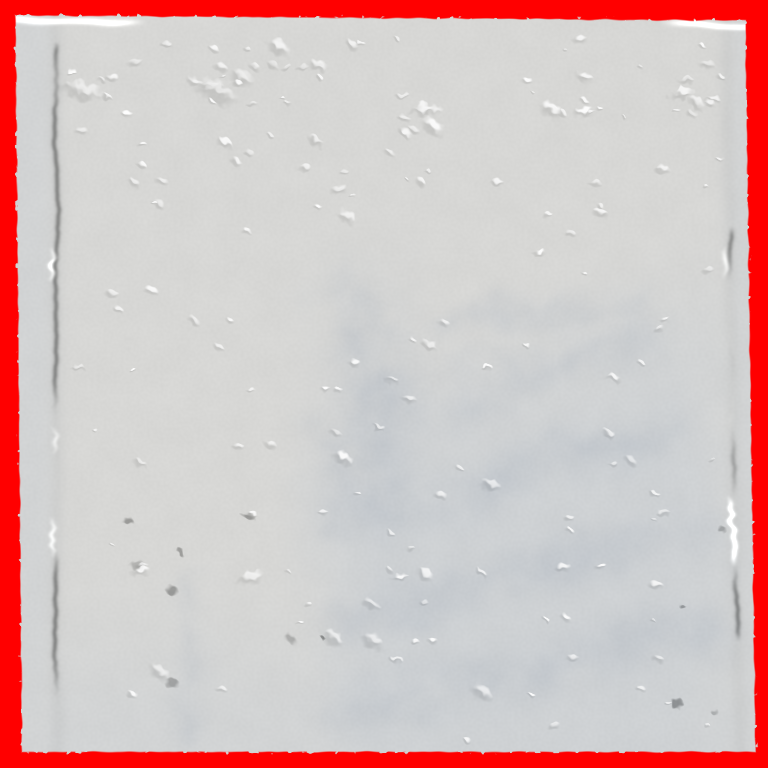
Give the GLSL for this texture, as a Shadertoy shader.

```glsl
// A pale, glossy plastic panel in a flat red surround. Soft blue-grey stains
// come from warped line segments; shiny chips are scattered ellipses in grids,
// and two worn vertical grooves run along the sides.

const vec3 RED = vec3(1.0, 0.0, 0.0);
const vec3 WARM_GREY = vec3(0.843, 0.843, 0.835);
const vec3 COOL_GREY = vec3(0.800, 0.815, 0.828);
const vec3 STAIN_BLUE = vec3(0.725, 0.750, 0.780);

float hash(vec2 p) {
    vec3 q = fract(vec3(p.xyx) * 0.1031);
    q += dot(q, q.yzx + 33.33);
    return fract((q.x + q.y) * q.z);
}

float cornerSlope(vec2 cell, vec2 offset) {
    float angle = 6.2832 * hash(cell);
    return dot(vec2(cos(angle), sin(angle)), offset);
}

// Gradient noise, roughly -0.7 to 0.7
float noise(vec2 p) {
    vec2 i = floor(p), f = fract(p);
    vec2 u = f * f * f * (f * (f * 6.0 - 15.0) + 10.0);
    vec2 e = vec2(1.0, 0.0);
    return mix(mix(cornerSlope(i, f), cornerSlope(i + e, f - e), u.x),
               mix(cornerSlope(i + e.yx, f - e.yx), cornerSlope(i + 1.0, f - 1.0), u.x), u.y);
}

float fbm(vec2 p) {
    return noise(p) + 0.5 * noise(p * 2.1 + 17.0) + 0.25 * noise(p * 4.3 + 41.0);
}

float gauss(float x, float width) {
    return exp(-x * x / (width * width));
}

float band(float x, float low, float high, float soft) {
    return smoothstep(low - soft, low + soft, x) * (1.0 - smoothstep(high - soft, high + soft, x));
}

float segment(vec2 p, vec2 a, vec2 b) {
    vec2 ab = b - a;
    return length(p - a - ab * clamp(dot(p - a, ab) / dot(ab, ab), 0.0, 1.0));
}

// Scattered chips: x = bright body, y = shadow along its lower left side.
// 'rows' is the dense height range; 'chance' is the odds outside and inside it.
vec2 chips(vec2 p, float cells, vec2 size, vec2 rows, vec2 chance, float seed) {
    vec2 result = vec2(0.0);
    vec2 warped = p + size.y * 1.1 * vec2(noise(p * 95.0 + seed), noise(p * 110.0 - seed));
    for (int y = -1; y <= 1; y++)
    for (int x = -1; x <= 1; x++) {
        vec2 cell = floor(p * cells) + vec2(x, y);
        vec2 key = cell + seed * 19.0 + 100.0;
        vec2 centre = (cell + 0.15 + 0.7 * vec2(hash(key), hash(key + 57.0))) / cells;
        float odds = mix(chance.x, chance.y, band(centre.y, rows.x, rows.y, 0.025));
        odds *= band(centre.x, 0.09, 0.94, 0.01) * band(centre.y, 0.04, 0.95, 0.01);
        odds *= clamp(1.0 + 2.2 * noise(centre * 7.0 + 3.0), 0.2, 2.0);
        if (hash(key + 111.0) > odds) continue;
        float tilt = -0.25 + 0.9 * (hash(key + 173.0) - 0.5);
        mat2 turn = mat2(cos(tilt), -sin(tilt), sin(tilt), cos(tilt));
        vec2 radii = size * (0.45 + 0.75 * hash(key + 211.0));
        float body = 1.0 - smoothstep(0.35, 1.1, length(turn * (warped - centre) / radii));
        vec2 under = warped - centre + vec2(0.3, 0.9) * radii;
        float shade = 1.0 - smoothstep(0.3, 1.4, length(turn * under / radii));
        result = max(result, vec2(body * (0.45 + 0.55 * hash(key + 263.0)), shade));
    }
    return result;
}

// Worn vertical groove: positive where it shines, negative where it is dark
float groove(vec2 p, float x, float low, float high, float seed) {
    float d = p.x - x - 0.006 * noise(vec2(p.y * 9.0, seed));
    float span = band(p.y, low, high, 0.008);
    float worn = smoothstep(-0.18, 0.22, noise(vec2(p.y * 7.0, seed + 5.3)));
    float shiny = smoothstep(0.05, 0.3, noise(vec2(p.y * 10.0, seed + 9.7)));
    float ragged = 0.008 * noise(vec2(p.y * 75.0, seed + 2.4));
    float dark = 0.27 * gauss(d + 0.3 * ragged, 0.0035) * worn;
    float light = 0.36 * gauss(d + 0.004 + ragged, 0.0035) * shiny;
    return span * (light - dark) - 0.025 * gauss(d, 0.010);
}

// Slanted smears fanning out from an upright smear
float stains(vec2 p) {
    vec2 q = p + 0.035 * vec2(fbm(p * 9.0), fbm(p * 9.0 + 31.0));
    float amount = 0.8 * gauss(segment(q, vec2(0.48, 0.59), vec2(0.48, 0.34)), 0.055);
    for (int i = 0; i < 4; i++) {
        float k = float(i);
        float smear = segment(q, vec2(0.45, 0.42 - 0.115 * k), vec2(0.83 + 0.03 * k, 0.57 - 0.13 * k));
        amount = max(amount, 0.62 * gauss(smear, 0.032));
    }
    amount = max(amount, 0.45 * gauss(segment(q, vec2(0.50, 0.57), vec2(0.83, 0.60)), 0.022));
    amount = max(amount, 0.45 * gauss(segment(q, vec2(0.25, 0.23), vec2(0.25, 0.05)), 0.022));
    return amount * clamp(0.7 + 0.8 * fbm(p * 13.0), 0.15, 1.2);
}

void mainImage(out vec4 fragColor, in vec2 fragCoord) {
    vec2 p = fragCoord / iResolution.xy;

    // Panel tone: warm above, cool haze below, stains and fine grain
    float haze = band(p.x + 0.05 * fbm(p * 6.0), 0.43, 0.96, 0.09)
               * (1.0 - smoothstep(0.32, 0.64, p.y - 0.3 * (p.x - 0.6)));
    float margin = 0.5 * (1.0 - band(p.x, 0.07, 0.95, 0.025));
    float foot = 0.5 * (1.0 - smoothstep(0.02, 0.28, p.y));
    vec3 color = mix(WARM_GREY, COOL_GREY, max(0.8 * haze, max(margin, foot)));
    color = mix(color, STAIN_BLUE, 0.75 * stains(p));
    color += 0.009 * fbm(p * 24.0) + 0.012 * noise(p * 230.0);

    // Bright chips in three sizes, then sparse dark pits
    vec2 large = chips(p, 13.0, vec2(0.026, 0.009), vec2(0.83, 0.92), vec2(0.0, 0.32), 1.0);
    vec2 medium = chips(p, 26.0, vec2(0.013, 0.0055), vec2(0.81, 0.94), vec2(0.09, 0.32), 2.0);
    vec2 small = chips(p, 44.0, vec2(0.008, 0.0035), vec2(0.75, 0.94), vec2(0.045, 0.16), 3.0);
    vec2 chip = max(large, max(medium, small));
    float pit = chips(p, 20.0, vec2(0.009, 0.006), vec2(0.05, 0.32), vec2(0.0, 0.13), 4.0).x;
    color -= 0.07 * chip.y + 0.28 * pit;
    color = mix(color, vec3(1.0), 0.95 * chip.x);

    // Side grooves
    color += groove(p, 0.073, 0.045, 0.94, 6.0);
    color += groove(p, 0.963 - 0.018 * p.y, 0.17, 0.70, 13.0);

    // Slightly skewed outline with ragged edges and gloss at the top corners
    float top = mix(0.980, 0.973, p.x);
    float corners = 1.0 - band(p.x, 0.17, 0.88, 0.025);
    color += 0.3 * corners * gauss(p.y - top + 0.006 + 0.006 * noise(p * 18.0), 0.004);
    float inside = min(min(p.x - mix(0.029, 0.020, p.y), mix(0.984, 0.970, p.y) - p.x),
                       min(p.y - 0.021, top - p.y));
    inside += 0.002 * noise(p * 45.0) + 0.003 * smoothstep(0.2, 0.5, noise(p * 120.0));
    float soft = max(0.0014, 0.7 / iResolution.y);
    color = mix(RED, clamp(color, 0.0, 1.0), smoothstep(-soft, soft, inside));

    fragColor = vec4(color, 1.0);
}
```
